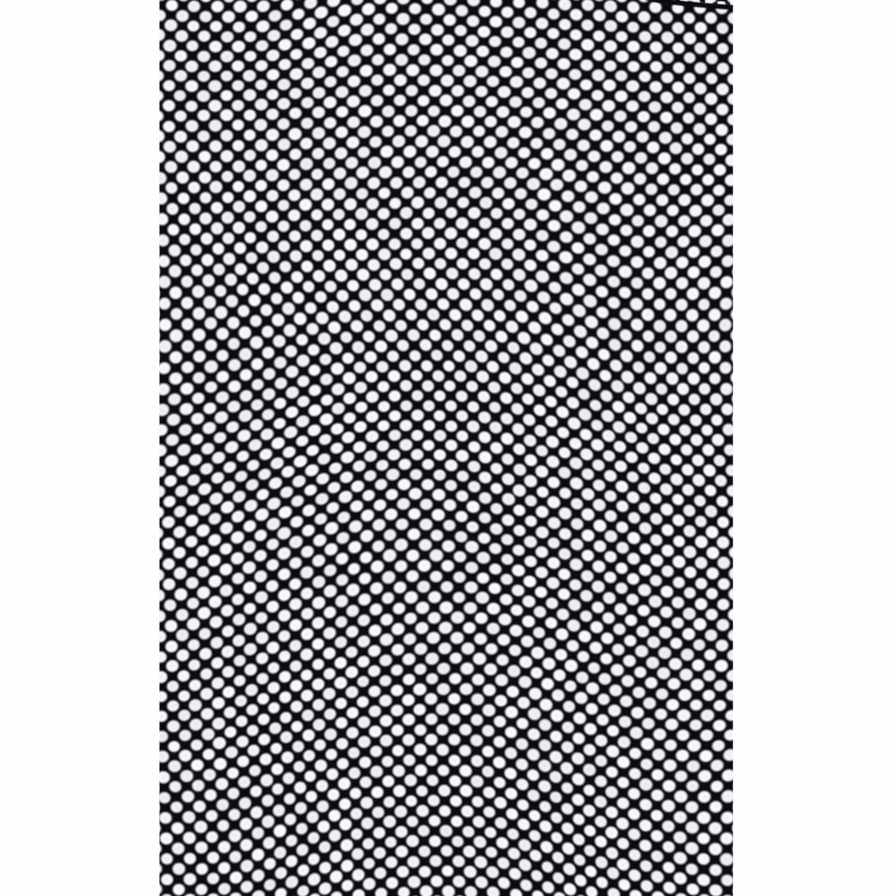
A three.js fragment shader for this pattern:

```glsl
varying vec2 vUv;

const vec3 BACKDROP = vec3(1.0, 0.995, 1.0);
const vec3 INK = vec3(0.045, 0.045, 0.067);
const vec3 DOT_WHITE = vec3(0.96, 0.955, 0.965);
const vec2 PITCH = vec2(0.0254, 0.0228);
const vec2 LATTICE_ORIGIN = vec2(0.3707, 0.6545);
const float DOT_RADIUS = 0.0067;
const float SOFTNESS = 0.0021;
const float CLOTH_LEFT = 0.178;
const float CLOTH_RIGHT = 0.818;

float hash(vec2 p) {
  vec3 q = fract(vec3(p.xyx) * 0.1031);
  q += dot(q, q.yzx + 33.33);
  return fract((q.x + q.y) * q.z);
}

float valueNoise(vec2 p) {
  vec2 cell = floor(p);
  vec2 f = fract(p);
  f = f * f * (3.0 - 2.0 * f);
  float low = mix(hash(cell), hash(cell + vec2(1.0, 0.0)), f.x);
  float high = mix(hash(cell + vec2(0.0, 1.0)), hash(cell + vec2(1.0)), f.x);
  return mix(low, high, f.y);
}

float softFill(float dist, float softness) {
  return 1.0 - smoothstep(-softness, softness, dist);
}

// Gentle drape that bends the rows and columns of the cloth
vec2 drape(vec2 p) {
  float lower = 1.0 - smoothstep(0.35, 0.85, p.y);
  float rowBend = mix(0.003, 0.010, lower) * cos((p.x - 0.48) * 10.0);
  float columnBend = 0.005 * sin(p.y * 11.0 + p.x * 5.0);
  vec2 ripple = vec2(valueNoise(p * 7.0), valueNoise(p * 7.0 + 31.0)) - 0.5;
  return p - vec2(columnBend, rowBend) - 0.006 * ripple;
}

// One rectangular lattice of dots: x is coverage, y is brightness
vec2 dotLayer(vec2 p, vec2 offset, float radius, float softness) {
  vec2 grid = p / PITCH + offset;
  vec2 id = floor(grid + 0.5);
  vec2 jitter = vec2(hash(id + offset + 107.0), hash(id + offset + 211.0)) - 0.5;
  vec2 local = (grid - id) * PITCH - jitter * 0.0008;
  float size = radius * mix(0.95, 1.05, hash(id + offset + 317.0));
  float dist = length(local * vec2(0.97, 1.03));
  float centreShade = 0.03 * (1.0 - smoothstep(0.0, 0.4 * size, dist));
  float brightness = mix(0.97, 1.02, hash(id + offset + 419.0)) - centreShade;
  return vec2(softFill(dist - size, softness), brightness);
}

vec3 dottedCloth(vec2 p) {
  vec2 q = drape(p) - LATTICE_ORIGIN;
  vec2 even = dotLayer(q, vec2(0.0), DOT_RADIUS, SOFTNESS);
  vec2 odd = dotLayer(q, vec2(0.5), DOT_RADIUS, SOFTNESS);
  vec3 color = mix(INK, DOT_WHITE * even.y, even.x);
  return mix(color, DOT_WHITE * odd.y, odd.x);
}

// Dark curved hem with pale stitches in the upper right corner
vec3 addHem(vec3 color, vec2 p) {
  float along = clamp((p.x - 0.715) / (CLOTH_RIGHT - 0.715), 0.0, 1.0);
  float height = p.y - mix(1.006, 0.992, sqrt(along));
  float band = softFill(abs(height) - 0.003, 0.0015);
  float stitch = abs(fract(p.x / 0.014) - 0.5) * 0.014 - 0.004;
  float stitches = softFill(max(stitch, abs(height - 0.004) - 0.0015), 0.0012);
  float onHem = smoothstep(0.0, 0.1, along);
  color = mix(color, INK, band * onHem);
  return mix(color, DOT_WHITE, stitches * onHem);
}

void main() {
  vec3 cloth = addHem(dottedCloth(vUv), vUv);
  float sideDistance = max(CLOTH_LEFT - vUv.x, vUv.x - CLOTH_RIGHT);
  gl_FragColor = vec4(mix(BACKDROP, cloth, softFill(sideDistance, 0.001)), 1.0);
}
```
